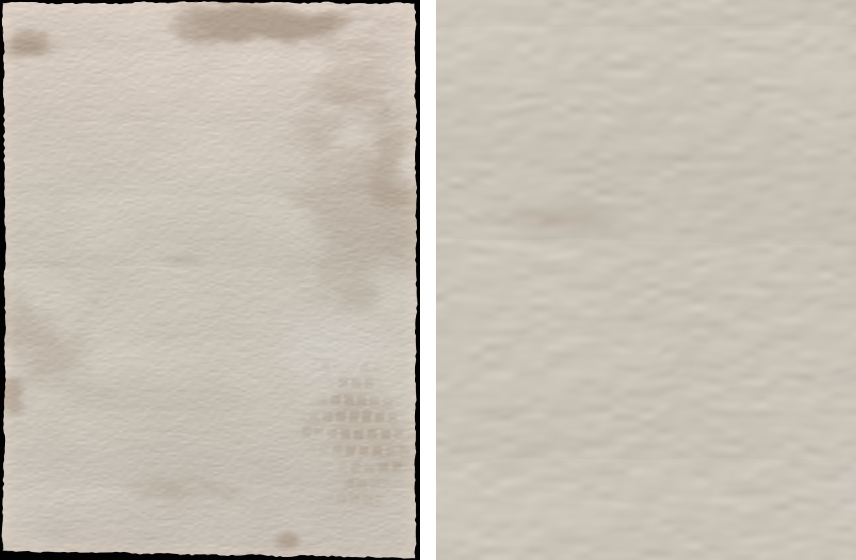
Left, the full canvas; right, a detail of the centre.
Reproduce this texture procedurally as a Shadertoy shader.

```glsl
// Worn cream wool blanket lying on black: a fine, sideways-stretched nap lit from above,
// sparse creases towards the bottom, brown stains, printed tread marks and a ragged hem.
// Nap and creases share one height field; its slope gives the shading.
#define NAP_SCALE vec2(105.0, 205.0)
#define NAP_CONTRAST 0.062
#define CREASE_DEPTH 0.55
#define LIGHT_STEP 0.0015
#define BAND_COUNT 7.7
#define TOP_WOOL vec3(0.832, 0.788, 0.748)
#define MID_WOOL vec3(0.792, 0.769, 0.725)
#define LOW_WOOL vec3(0.780, 0.750, 0.710)
#define PALE_WOOL vec3(0.815, 0.797, 0.772)
#define STAIN_COLOR vec3(0.640, 0.572, 0.505)
#define BACKDROP vec3(0.008)

const int STAIN_COUNT = 11;

// Centre and radii of each stain, in fractions of the canvas
const vec4 STAINS[STAIN_COUNT] = vec4[STAIN_COUNT](
    vec4(0.64, 0.960, 0.26, 0.035), vec4(0.06, 0.915, 0.09, 0.035),
    vec4(0.85, 0.620, 0.16, 0.200), vec4(0.92, 0.710, 0.05, 0.080),
    vec4(0.84, 0.870, 0.12, 0.070), vec4(0.10, 0.400, 0.15, 0.100),
    vec4(0.03, 0.290, 0.035, 0.045), vec4(0.88, 0.220, 0.13, 0.120),
    vec4(0.69, 0.035, 0.035, 0.025), vec4(0.45, 0.120, 0.18, 0.035),
    vec4(0.42, 0.535, 0.07, 0.014));
const float STRENGTHS[STAIN_COUNT] = float[STAIN_COUNT](
    0.75, 0.75, 0.30, 0.38, 0.28, 0.32, 0.50, 0.22, 0.60, 0.38, 0.35);

float hash(vec2 p) {
    vec3 q = fract(p.xyx * 0.1031);
    q += dot(q, q.yzx + 33.33);
    return fract((q.x + q.y) * q.z);
}

float noise(vec2 p) {
    vec2 i = floor(p), f = fract(p);
    f = f * f * (3.0 - 2.0 * f);
    return mix(mix(hash(i), hash(i + vec2(1, 0)), f.x),
               mix(hash(i + vec2(0, 1)), hash(i + vec2(1, 1)), f.x), f.y);
}

float fbm(vec2 p) {
    float sum = 0.0, amp = 0.533;
    for (int i = 0; i < 4; i++) {
        sum += amp * noise(p);
        p = mat2(1.6, 1.2, -1.2, 1.6) * p + 17.3;
        amp *= 0.5;
    }
    return sum;
}

// Height of the wool: two layers of nap and thin valleys along noise contours
float woolHeight(vec2 p) {
    vec2 q = p + 0.006 * vec2(noise(p * 35.0), noise(p * 35.0 + 40.0));
    float nap = noise(q * NAP_SCALE) + 0.75 * noise(q * NAP_SCALE * 0.52 + 71.0);
    float contour = abs(noise(q * vec2(6.0, 20.0) + 9.0) - 0.5);
    float patches = smoothstep(0.48, 0.72, noise(p * vec2(7.0, 13.0) + 31.0));
    float low = mix(0.15, 1.0, 1.0 - smoothstep(0.20, 0.58, p.y - 0.18 * p.x));
    return nap - CREASE_DEPTH * patches * low * exp(-28.0 * contour);
}

// Soft elliptical patch with a ragged rim
float blot(vec2 uv, vec4 shape, float ragged) {
    float d = length((uv - shape.xy) / shape.zw);
    return 1.0 - smoothstep(0.25, 1.15, d + 1.7 * (ragged - 0.5));
}

// Signed distance inside the ragged blanket outline
float insideBlanket(vec2 p, vec2 uv, float width) {
    float fray = 0.003 * (noise(p * 140.0) - 0.5) + 0.004 * (noise(p * 24.0) - 0.5);
    float bow = 0.004 * sin(3.14159 * uv.y);
    float left = p.x - 0.005 - bow;
    float right = width - 0.009 + 0.5 * bow - p.x;
    float bottom = p.y - mix(0.017, 0.003, uv.x);
    float top = 0.995 - p.y;
    return min(min(left, right), min(bottom, top)) + fray;
}

void mainImage(out vec4 fragColor, in vec2 fragCoord) {
    vec2 uv = fragCoord / iResolution.xy;
    vec2 p = fragCoord / iResolution.y;
    float ragged = fbm(p * vec2(11.0, 17.0));
    float cloud = fbm(p * vec2(3.0, 5.0) + 5.0) - 0.5;

    // Base wool, broad clouds and faint woven bands
    vec3 color = mix(LOW_WOOL, MID_WOOL, smoothstep(0.05, 0.45, uv.y));
    color = mix(color, TOP_WOOL, smoothstep(0.50, 0.95, uv.y));
    color += 0.07 * cloud + 0.035 * (ragged - 0.5);
    color += 0.014 * (fract(uv.y * BAND_COUNT + 0.25 * cloud) - 0.5);

    // Rubbed pale patch, then the brown stains
    color = mix(color, PALE_WOOL, 0.65 * blot(uv, vec4(0.80, 0.38, 0.17, 0.08), ragged));
    for (int i = 0; i < STAIN_COUNT; i++)
        color = mix(color, STAIN_COLOR, STRENGTHS[i] * blot(uv, STAINS[i], ragged));

    // Tread marks in staggered rows
    vec2 tread = p / vec2(0.024, 0.030) + 0.5 * (ragged - 0.5);
    tread.x += 0.4 * floor(tread.y);
    vec2 cell = abs(fract(tread) - 0.5);
    float mark = 1.0 - smoothstep(0.20, 0.48, max(cell.x, cell.y * 1.15));
    color = mix(color, STAIN_COLOR, 0.38 * mark * blot(uv, vec4(0.87, 0.23, 0.13, 0.12), ragged));

    // Slope shading, lit from above
    vec2 stepUp = LIGHT_STEP * vec2(-0.35, 1.0);
    float slope = woolHeight(p - stepUp) - woolHeight(p + stepUp);
    color *= 1.0 + NAP_CONTRAST * slope;

    // Paler hem and black surroundings
    float inside = insideBlanket(p, uv, iResolution.x / iResolution.y);
    color += vec3(0.025, 0.015, 0.008) * (1.0 - smoothstep(0.004, 0.028, inside));
    float soft = max(0.0012, 0.7 / iResolution.y);
    color = mix(BACKDROP, color, smoothstep(-soft, soft, inside));
    fragColor = vec4(clamp(color, 0.0, 1.0), 1.0);
}
```
